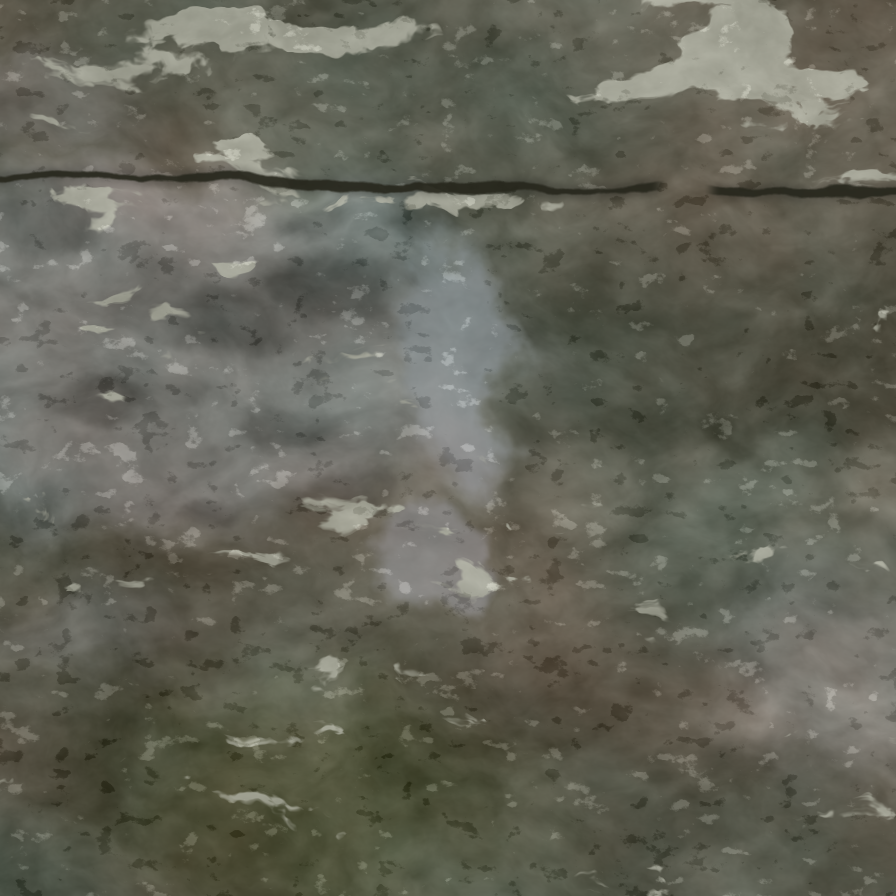
A WebGL 2 fragment shader for this texture:

```glsl
#version 300 es
precision highp float;
// Weathered concrete: mottled grey-green stone with a worn pale area, dark
// stains, flaking light paint and a thin horizontal crack. Layers of warped
// value noise are shaped by soft elliptical regions.

#define BASE_TONE 0.342
#define PALE_GAIN 0.135
#define MOTTLE_GAIN 0.27
#define GRAIN_GAIN 0.13
#define STAIN_GAIN 0.11
#define CRACK_WIDTH 0.0034
#define FLAKE_COLOR vec3(0.67, 0.675, 0.62)
#define CRACK_COLOR vec3(0.15, 0.15, 0.11)

uniform vec2 u_resolution;
out vec4 fragColor;

float hash(vec2 p) {
    return fract(sin(dot(p, vec2(127.1, 311.7))) * 43758.5453);
}

float noise(vec2 p) {
    vec2 i = floor(p), f = fract(p);
    f = f * f * (3.0 - 2.0 * f);
    return mix(mix(hash(i), hash(i + vec2(1, 0)), f.x),
               mix(hash(i + vec2(0, 1)), hash(i + vec2(1, 1)), f.x), f.y);
}

float fbm(vec2 p) {
    float sum = 0.0, amp = 0.52;
    for (int i = 0; i < 5; i++) {
        sum += amp * noise(p);
        p = mat2(0.96, 0.28, -0.28, 0.96) * p * 2.03 + 17.3;
        amp *= 0.5;
    }
    return sum;
}

// Soft elliptical region: 1 inside, 0 outside
float region(vec2 p, vec2 center, vec2 radius, float blur) {
    return 1.0 - smoothstep(1.0 - blur, 1.0 + blur, length((p - center) / radius));
}

// Scattered flat dark stains, one per jittered cell
float stains(vec2 p) {
    vec2 q = p * vec2(7.0, 10.0), cell = floor(q);
    float cover = 0.0;
    for (int y = -1; y <= 1; y++)
    for (int x = -1; x <= 1; x++) {
        vec2 id = cell + vec2(x, y);
        vec2 center = id + 0.2 + 0.6 * vec2(hash(id), hash(id + 31.7));
        float size = mix(0.2, 0.48, hash(id + 8.3));
        float present = step(0.45, hash(id + 57.1));
        cover = max(cover, present * region(q, center, vec2(size, size * 0.8), 0.4));
    }
    return cover;
}

void main() {
    vec2 p = gl_FragCoord.xy / u_resolution;
    vec2 bend = vec2(fbm(p * 9.0), fbm(p * 9.0 + 41.0)) - 0.5;
    vec2 fineBend = vec2(fbm(p * 30.0 + 5.0), fbm(p * 30.0 + 63.0)) - 0.5;
    vec2 w = p + 0.13 * bend + 0.03 * fineBend;

    // Worn pale areas
    float pale = region(w, vec2(0.2, 0.61), vec2(0.38, 0.2), 0.25);
    pale = max(pale, 0.7 * region(w, vec2(0.96, 0.24), vec2(0.18, 0.12), 0.5));
    pale = max(pale, 0.6 * region(w, vec2(0.03, 0.87), vec2(0.12, 0.06), 0.5));
    pale = max(pale, 0.6 * region(w, vec2(0.1, 0.28), vec2(0.11, 0.05), 0.7));
    float plaster = region(w, vec2(0.5, 0.6), vec2(0.085, 0.13), 0.2);
    plaster = max(plaster, 0.8 * region(w, vec2(0.47, 0.37), vec2(0.06, 0.065), 0.25));

    // Stone tone with broad mottling and fine horizontal grain
    float mottle = fbm(p * vec2(6.0, 9.0) + bend + 3.0) - 0.5;
    float grain = fbm(p * vec2(34.0, 48.0) + 2.0 * bend) - 0.5;
    float tone = BASE_TONE + PALE_GAIN * pale + MOTTLE_GAIN * mottle + GRAIN_GAIN * grain;
    tone -= STAIN_GAIN * stains(p + 0.05 * bend + 0.02 * fineBend) * pale * (1.0 - plaster);
    tone = mix(tone, 0.545 + 0.1 * mottle + 0.06 * grain, 0.85 * plaster);

    // Round marks with a dark halo
    for (int i = 0; i < 2; i++) {
        vec2 center = vec2(0.65 + 0.36 * float(i), 0.46);
        vec2 m = p + 0.04 * bend;
        float halo = region(m, center, vec2(0.1, 0.085), 0.3);
        float disc = region(m, center, vec2(0.066, 0.055), 0.3);
        tone += 0.1 * disc - 0.04 * halo;
    }

    // Green, brown and bluish tints
    float hue = fbm(p * 5.0 + 80.0) - 0.5;
    vec3 color = tone + vec3(0.004, 0.005, -0.045 + 0.03 * max(pale, plaster));
    color += hue * vec3(0.08, -0.02, -0.03);
    color += vec3(-0.012, 0.0, 0.02) * plaster;
    float moss = region(w, vec2(0.36, 0.1), vec2(0.22, 0.12), 0.8);
    color += vec3(-0.005, 0.008, -0.035) * moss;

    // Flaking light paint, densest above and along the crack
    float crackY = 0.803 - 0.018 * p.x + 0.022 * (fbm(vec2(p.x * 9.0, 4.0)) - 0.5);
    float paint = region(w, vec2(0.8, 0.92), vec2(0.17, 0.06), 0.6);
    paint = max(paint, 0.9 * region(w, vec2(0.28, 0.955), vec2(0.12, 0.04), 0.7));
    paint = max(paint, region(w, vec2(0.28, 0.83), vec2(0.12, 0.03), 0.5));
    paint = max(paint, region(p, vec2(0.3, crackY - 0.023), vec2(0.32, 0.018), 0.6));
    paint = max(paint, region(p, vec2(0.93, crackY + 0.014), vec2(0.1, 0.018), 0.5));
    paint = max(paint, 0.8 * region(w, vec2(0.54, 0.345), vec2(0.09, 0.03), 0.6));
    float chips = fbm(p * vec2(11.0, 24.0) + 1.5 * bend + 12.0);
    float flake = smoothstep(0.73, 0.79, chips + 0.26 * paint);
    color = mix(color, FLAKE_COLOR + 0.15 * grain + 0.1 * mottle, 0.85 * flake);

    // Tiny pale chips and dark pits
    float speck = fbm(p * vec2(42.0, 58.0) + 90.0);
    color += 0.12 * smoothstep(0.68, 0.78, speck) - 0.08 * smoothstep(0.32, 0.24, speck);

    // Crack of uneven width, interrupted toward the right
    float width = CRACK_WIDTH * (0.4 + 1.3 * noise(vec2(p.x * 22.0, 7.0)));
    float gap = smoothstep(0.02, 0.04, abs(p.x - 0.765));
    float d = abs(p.y - crackY + 0.008 * fineBend.y);
    color *= 1.0 - 0.22 * gap * smoothstep(0.016, 0.0, d);
    color = mix(color, CRACK_COLOR, 0.9 * gap * smoothstep(width + 0.0025, width - 0.001, d));

    fragColor = vec4(clamp(color, 0.0, 1.0), 1.0);
}
```
